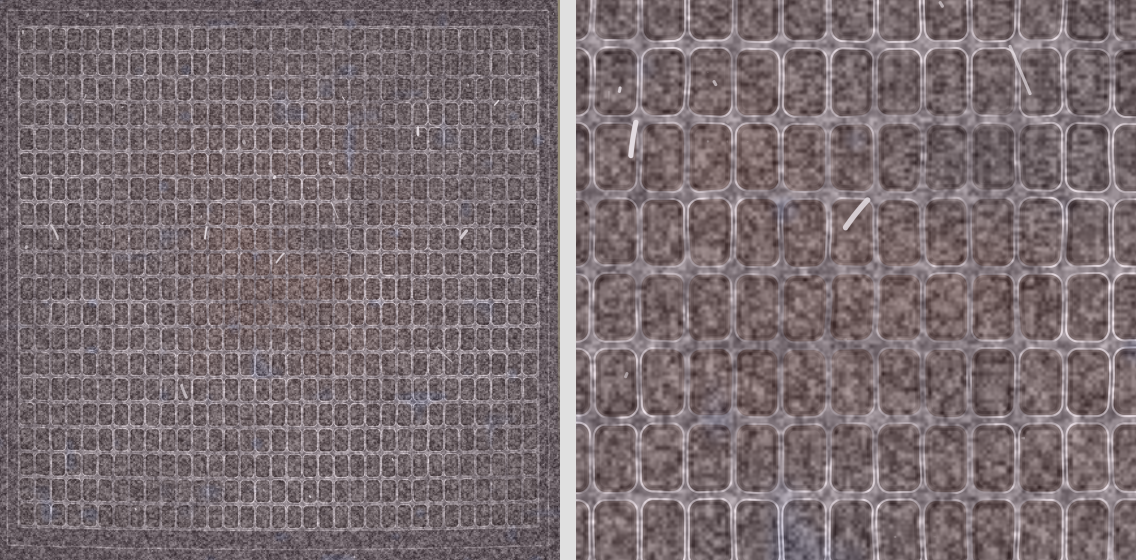
Left: the whole. Right: its middle third, enlarged.
This texture is drawn by a WebGL 2 fragment shader. Its source:

```glsl
#version 300 es
precision highp float;
uniform vec2 u_resolution;
out vec4 fragColor;

float hash(vec2 p) {
  return fract(sin(dot(p, vec2(127.1, 311.7))) * 43758.5453);
}

float noise(vec2 p) {
  vec2 i = floor(p), f = fract(p);
  f = f * f * (3.0 - 2.0 * f);
  return mix(mix(hash(i), hash(i + vec2(1, 0)), f.x),
             mix(hash(i + vec2(0, 1)), hash(i + vec2(1, 1)), f.x), f.y);
}

float roundBox(vec2 p, vec2 halfSize, float radius) {
  vec2 q = abs(p) - halfSize + radius;
  return length(max(q, 0.0)) + min(max(q.x, q.y), 0.0) - radius;
}

float stroke(float d, float halfWidth, float aa) {
  return 1.0 - smoothstep(halfWidth - aa, halfWidth + aa, abs(d));
}

// Short bent lint fibres, most of them mere specks
float lint(vec2 p, float aa) {
  float cover = 0.0;
  for (int i = 0; i < 44; i++) {
    vec2 seed = vec2(float(i), 3.7);
    vec2 center = vec2(hash(seed), hash(seed + 5.1));
    float angle = 1.57 + 1.8 * (hash(seed + 9.3) - 0.5);
    float size = pow(hash(seed + 13.9), 5.0);
    vec2 q = mat2(cos(angle), -sin(angle), sin(angle), cos(angle)) * (p - center);
    q.y += 18.0 * (hash(seed + 17.2) - 0.5) * q.x * q.x;
    float d = length(vec2(max(abs(q.x) - 0.001 - 0.02 * size, 0.0), q.y));
    float width = 0.0009 + 0.0022 * pow(hash(seed + 21.4), 3.0);
    float fiber = 1.0 - smoothstep(width - aa, width + aa, d);
    cover = max(cover, fiber * (0.45 + 0.55 * hash(seed + 25.8)));
  }
  return cover;
}

void main() {
  vec2 uv = gl_FragCoord.xy / u_resolution;
  float aa = 0.7 / min(u_resolution.x, u_resolution.y);

  // Slightly sagging lower edge and uneven moulding
  vec2 p = uv;
  p.y += 0.009 * (1.0 - 4.0 * pow(uv.x - 0.5, 2.0)) * pow(1.0 - uv.y, 4.0);
  p += 0.0016 * (vec2(noise(uv * 45.0), noise(uv * 45.0 + 31.0)) - 0.5);

  // Grid of 33 by 20 rounded pads
  vec2 low = vec2(0.034, 0.061), high = vec2(0.961, 0.952);
  vec2 count = vec2(33.0, 20.0);
  vec2 pitch = (high - low) / count;
  vec2 grid = (p - low) / pitch;
  vec2 cell = floor(grid);
  float pad = roundBox((fract(grid) - 0.5) * pitch, pitch * 0.5 - vec2(0.0018, 0.0027), 0.0065);
  float field = roundBox(p - 0.5 * (low + high), 0.5 * (high - low) + 0.0015, 0.003);
  float inside = 1.0 - smoothstep(-aa, aa, field);

  // Fibrous felt with broad, faint shading
  float grain = 0.23 * (noise(uv * 230.0) - 0.5) + 0.20 * (noise(uv * 430.0 + 7.0) - 0.5);
  float wear = noise(uv * 9.0 + 4.0);
  float fine = noise(uv * vec2(130.0, 75.0) + 19.0);
  vec3 felt = vec3(0.405, 0.362, 0.386);
  vec3 padColor = vec3(0.425, 0.382, 0.396) + 0.025 * (hash(cell) - 0.5);
  float rust = smoothstep(0.45, 0.0, length(uv - vec2(0.48, 0.54))) * noise(uv * 14.0);
  padColor += rust * vec3(0.035, 0.0, -0.02);
  vec3 color = mix(felt, padColor, inside);

  // Grey grooves, dark pad outlines and scuffed pale rims
  float groove = smoothstep(-aa, aa, pad) * inside;
  color = mix(color, vec3(0.53, 0.49, 0.515) + 0.07 * (wear - 0.5), groove * 0.9);
  color -= 0.055 * stroke(pad + 0.0022, 0.0009, aa) * inside;
  float rim = stroke(pad - 0.0006, 0.0006, aa) * inside;
  float scuff = smoothstep(0.3, 0.9, 0.65 * fine + 0.5 * wear);
  color += rim * (0.03 + 0.21 * scuff);

  // Thin ridges around the field and near the outer edge
  float border = roundBox(p - vec2(0.4965, 0.504), vec2(0.4835, 0.477), 0.003);
  float ridge = max(stroke(border, 0.0013, aa), 0.7 * stroke(field, 0.0011, aa));
  color += ridge * (0.06 + 0.18 * fine);

  // Grain, bluish stains and dim corners
  color += grain;
  float stain = smoothstep(0.82, 0.98, noise(uv * 24.0 + 53.0));
  color += stain * vec3(-0.01, 0.015, 0.05);
  vec2 away = uv - vec2(0.5, 0.46);
  color *= 1.05 - 0.24 * dot(away, away);

  // Scattered specks and fibres
  float dust = smoothstep(0.93, 0.99, noise(uv * 170.0 + 71.0)) * step(0.72, noise(uv * 37.0));
  color = mix(color, vec3(0.73, 0.69, 0.70), dust * 0.6);
  color = mix(color, vec3(0.89, 0.86, 0.88), lint(uv, aa));

  // Sliver of pale floor at the right edge
  float floorEdge = smoothstep(0.996 - aa, 0.996 + aa, uv.x) * smoothstep(0.1, 0.6, uv.y);
  color = mix(color, vec3(0.58, 0.55, 0.46), floorEdge);
  fragColor = vec4(clamp(color, 0.0, 1.0), 1.0);
}
```
